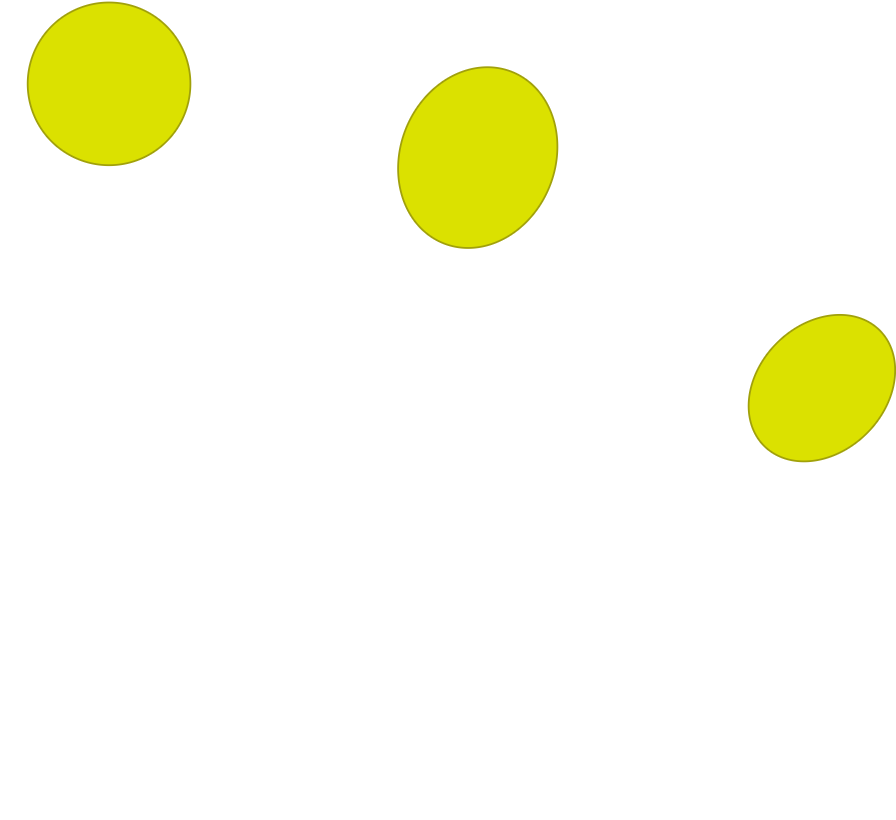
A WebGL 2 fragment shader for this background:

```glsl
#version 300 es
precision highp float;
// Three flat yellow discs with thin olive outlines on a white ground.
// A round disc at upper left turns into ever more slanted ellipses towards
// the right; each is a rotated ellipse distance, filled and outlined.

uniform vec2 u_resolution;
out vec4 fragColor;

// Approximate signed distance to an ellipse whose first axis is tilted.
float ellipseDistance(vec2 p, vec2 radii, float tilt) {
    float c = cos(tilt), s = sin(tilt);
    p = vec2(c * p.x + s * p.y, c * p.y - s * p.x);
    float scaled = length(p / radii);
    float slope = length(p / (radii * radii));
    return scaled * (scaled - 1.0) / max(slope, 0.0001);
}

// Paints an outlined ellipse over the given colour.
vec3 paintDisc(vec3 below, vec2 p, vec2 radii, float tilt) {
    float pixel = 1.0 / u_resolution.x;
    float d = ellipseDistance(p, radii, tilt);
    float outer = clamp(0.5 - d / pixel, 0.0, 1.0);
    float inner = clamp(0.5 - (d + 0.002) / pixel, 0.0, 1.0);
    vec3 olive = vec3(0.63, 0.63, 0.04);
    vec3 yellow = vec3(0.86, 0.882, 0.0);
    return mix(mix(below, olive, outer), yellow, inner);
}

void main() {
    // One unit is the canvas width.
    vec2 p = gl_FragCoord.xy / u_resolution.x;
    vec3 color = vec3(1.0);

    color = paintDisc(color, p - vec2(0.1217, 0.8216), vec2(0.0918), 0.0);
    color = paintDisc(color, p - vec2(0.5332, 0.7393), vec2(0.1040, 0.0874), 1.189);
    color = paintDisc(color, p - vec2(0.9173, 0.4820), vec2(0.0922, 0.0721), 0.785);

    fragColor = vec4(color, 1.0);
}
```
